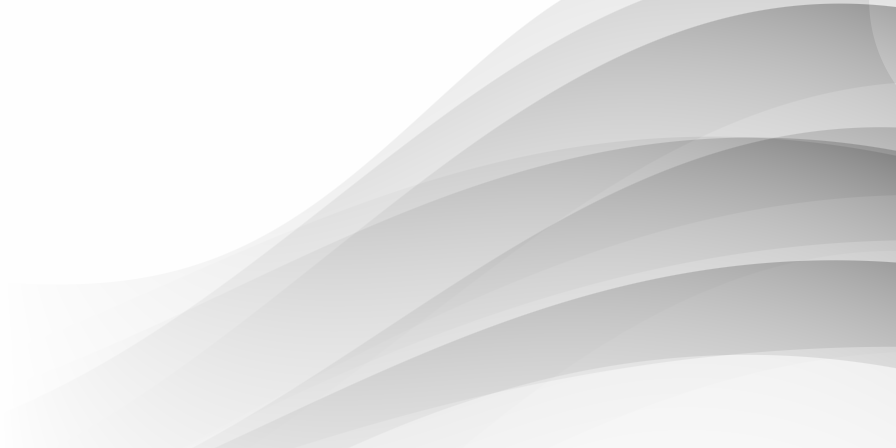
Write a WebGL 2 fragment shader that draws this background.

```glsl
#version 300 es
precision highp float;

// Translucent grey veils sweeping up from lower left to crests on the right.
// Each veil has a bell-shaped upper edge, is darkest just below that edge and
// thins out with depth and toward the left. Veils add up; light ones subtract.

uniform vec2 u_resolution;
out vec4 fragColor;

#define PAPER 0.998      // tone of the empty background
#define REACH 0.43       // depth over which a veil thins out
#define OUTER_TINT 0.11  // the two pale outer veils
#define UPPER_TINT 0.25  // strong veil along the top
#define MIDDLE_TINT 0.15 // strong veil through the centre
#define INNER_TINT 0.12  // steep veil crossing the centre
#define LOWER_TINT 0.20  // strong veil at the lower right

// Height of a bell-shaped edge: round at the crest, levelling off far from it.
float bellEdge(float x, vec2 crest, float bend, float spread) {
    float t = abs(x - crest.x);
    float u = t / spread;
    return crest.y - bend * t * t / (1.0 + u * u * u);
}

// Darkness of one veil; fade sets how quickly it weakens toward the left.
float veil(vec2 p, vec2 crest, float bend, float spread, float tint, float fade) {
    float depth = bellEdge(p.x, crest, bend, spread) - p.y;
    float inside = clamp(depth / fwidth(depth) + 0.5, 0.0, 1.0);
    float across = pow(clamp(p.x * 0.5, 0.0001, 1.0), fade);
    return tint * inside * across * exp(-max(depth, 0.0) / REACH);
}

void main() {
    // Canvas height is one unit; the width is about two.
    vec2 p = gl_FragCoord.xy / u_resolution.y;
    p.x *= 2.0 * u_resolution.y / u_resolution.x;
    vec2 held = vec2(min(p.x, 1.5), p.y);

    // Pale outer veils; the first stays level beyond its crest
    float dark = veil(held, vec2(1.562, 1.102), 1.081, 1.135, OUTER_TINT, 0.7);
    dark += veil(p, vec2(1.823, 1.078), 0.518, 2.036, OUTER_TINT, 0.7);

    // Upper veil and the lighter sheet beneath its crest
    dark += veil(p, vec2(1.875, 0.992), 0.491, 2.177, UPPER_TINT, 2.0);
    dark -= veil(p, vec2(2.083, 0.818), 0.468, 2.2, 0.045, 2.0);

    // Pair of middle veils and the steeper one crossing them
    dark += veil(p, vec2(1.589, 0.695), 0.253, 2.34, MIDDLE_TINT * 0.47, 1.3);
    dark += veil(p, vec2(1.68, 0.693), 0.288, 2.2, MIDDLE_TINT, 1.3);
    dark += veil(p, vec2(1.966, 0.716), 0.422, 2.1, INNER_TINT, 1.0);

    // Lighter sheets between the middle and lower veils
    dark -= veil(p, vec2(2.057, 0.565), 0.242, 3.0, 0.04, 1.6);
    dark -= veil(p, vec2(2.057, 0.464), 0.184, 4.0, 0.05, 1.6);

    // Lower veil with a faint sheet inside
    dark += veil(p, vec2(1.862, 0.419), 0.261, 2.4, LOWER_TINT, 1.2);
    dark -= veil(p, vec2(2.0, 0.44), 0.5, 2.4, 0.02, 1.5);

    // Bright ground at the lower right
    dark -= veil(p, vec2(2.0, 0.226), 0.13, 4.0, 0.075, 1.2);
    dark -= veil(p, vec2(1.667, 0.208), 0.27, 3.0, 0.085, 1.0);
    dark -= veil(p, vec2(2.083, 0.216), 0.307, 2.4, 0.012, 1.0);

    // Round highlight entering from the upper right corner
    float disc = 0.33 - distance(p, vec2(2.27, 1.0));
    dark -= 0.06 * clamp(disc * u_resolution.y + 0.5, 0.0, 1.0);

    fragColor = vec4(vec3(PAPER - max(dark, 0.0)), 1.0);
}
```
